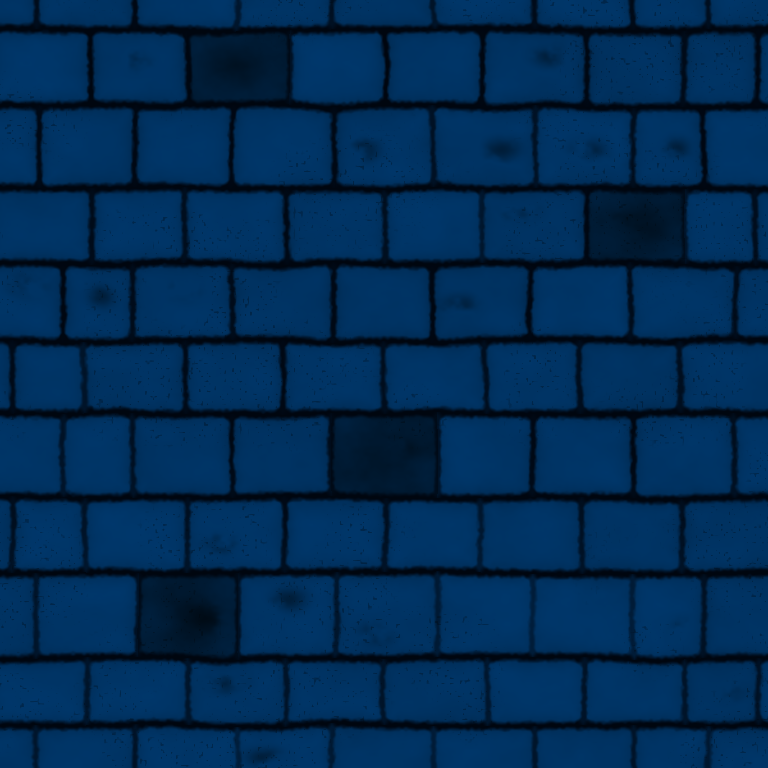
Give the GLSL for this texture, as a Shadertoy shader.

```glsl
const vec3 BRICK_BLUE = vec3(0.0, 0.205, 0.398);
const vec3 JOINT_BLUE = vec3(0.0, 0.022, 0.060);
const float ROWS = 10.0;
const float BRICKS = 8.0;
const float FIRST_EDGE = 0.056;
const float NARROW = 0.0945;

// Small unevenness of the course heights
const float EDGE_SHIFT[10] = float[10](0.0, -0.014, -0.002, -0.004, 0.005,
                                       0.0, 0.0, -0.001, 0.006, 0.005);

float hash(vec2 p) {
    vec3 q = fract(vec3(p.xyx) * 0.1031);
    q += dot(q, q.yzx + 33.33);
    return fract((q.x + q.y) * q.z);
}

float noise(vec2 p) {
    vec2 i = floor(p), f = fract(p);
    f = f * f * (3.0 - 2.0 * f);
    return mix(mix(hash(i), hash(i + vec2(1, 0)), f.x),
               mix(hash(i + vec2(0, 1)), hash(i + vec2(1, 1)), f.x), f.y);
}

float fbm(vec2 p) {
    float sum = 0.0, amp = 0.5;
    for (int i = 0; i < 4; i++) {
        sum += amp * noise(p);
        p = p * 2.03 + 17.1;
        amp *= 0.5;
    }
    return sum / 0.9375;
}

float rowEdge(float k) {
    return FIRST_EDGE + k / ROWS + EDGE_SHIFT[int(mod(k, ROWS))];
}

// Each course begins at its narrow brick; the middle courses are shifted
float rowStart(float row) {
    float odd = mod(row, 2.0);
    bool middle = row > 1.5 && row < 5.5;
    return middle ? mix(0.017, 0.082, odd) : mix(0.891, 0.824, odd);
}

float jointAt(float i, float row) {
    if (i < 0.5) return 0.0;
    float jitter = i < 7.5 ? (hash(vec2(i, row + 40.0)) - 0.5) * 0.010 : 0.0;
    return mix(NARROW, 1.0, (i - 1.0) / (BRICKS - 1.0)) + jitter;
}

float roundedBox(vec2 p, vec2 halfSize, float radius) {
    vec2 q = abs(p) - halfSize + radius;
    return min(max(q.x, q.y), 0.0) + length(max(q, 0.0)) - radius;
}

// One darkened brick in some courses
float isDark(float i, float row) {
    float m = mod(row, 5.0);
    float chosen = row == 6.0 ? 7.0 : 3.0;
    return (m == 1.0 || m == 3.0) && i == chosen ? 1.0 : 0.0;
}

float smudge(vec2 q, vec2 id, float cloud) {
    vec2 centre = vec2(hash(id + 11.0), hash(id + 23.0)) - 0.5;
    vec2 r = (q - centre) * vec2(2.0, 2.6);
    return step(0.72, hash(id + 5.0)) * exp(-dot(r, r) * 2.0)
         * smoothstep(0.35, 0.65, cloud);
}

void mainImage(out vec4 fragColor, in vec2 fragCoord) {
    vec2 uv = fragCoord / iResolution.xy;

    // Hand-drawn wobble of the joints
    vec2 wobble = vec2(noise(uv * 22.0 + 3.0), noise(uv * 14.0 + 71.0)) - 0.5;
    vec2 rough = vec2(noise(uv * 85.0 + 9.0), noise(uv * 85.0 + 50.0)) - 0.5;
    vec2 p = uv + wobble * vec2(0.004, 0.006) + rough * 0.002;

    // Course and brick containing this point
    float k = floor((p.y - FIRST_EDGE) * ROWS);
    if (p.y < rowEdge(k)) k -= 1.0;
    else if (p.y >= rowEdge(k + 1.0)) k += 1.0;
    float row = mod(k, ROWS);
    float u = fract(p.x - rowStart(row));
    float i = 0.0;
    for (float n = 1.0; n < BRICKS; n++) i += step(jointAt(n, row), u);

    vec2 low = vec2(jointAt(i, row), rowEdge(k));
    vec2 high = vec2(jointAt(i + 1.0, row), rowEdge(k + 1.0));
    vec2 halfSize = 0.5 * (high - low);
    vec2 local = vec2(u, p.y) - 0.5 * (low + high);
    vec2 id = vec2(i, row);

    // Upright joints are thinner and partly worn away
    vec2 gap = halfSize - abs(local);
    float flatness = smoothstep(-0.006, 0.006, gap.x - gap.y);
    float jointId = mod(i + step(0.0, local.x), BRICKS);
    float wear = mix(0.45, 1.0, sqrt(hash(vec2(jointId, row + 7.0))));
    wear *= mix(0.72, 1.0, smoothstep(0.2, 0.45, uv.y));
    float strength = mix(wear, 1.0, flatness);
    float width = mix(0.0062, 0.0086, flatness);

    float crumble = (noise(uv * 210.0) - 0.5) * 0.0022;
    float depth = max(-roundedBox(local, halfSize, 0.013) + crumble, 0.0);
    float ink = strength * (1.0 - smoothstep(0.0008, width, depth));
    float halo = strength * exp(-depth / 0.008) * 0.28;

    // Painted tone, stains and pitting inside the brick
    float cloud = fbm(uv * vec2(20.0, 26.0));
    vec2 q = local / halfSize;
    float tone = 1.0 + (cloud - 0.5) * 0.12 + (hash(id) - 0.5) * 0.05;
    tone *= 1.0 - 0.45 * smudge(q, id, cloud);
    float stain = 0.38 + 0.24 * exp(-dot(q, q) * 1.5) + (cloud - 0.5) * 0.35;
    tone *= 1.0 - isDark(i, row) * stain;
    float pits = smoothstep(0.80, 0.96, noise(uv * 300.0));
    tone *= 1.0 - 0.28 * pits * smoothstep(0.4, 0.7, noise(uv * 13.0 + 30.0));
    tone *= 1.0 - halo;

    fragColor = vec4(mix(BRICK_BLUE * tone, JOINT_BLUE, ink), 1.0);
}
```
